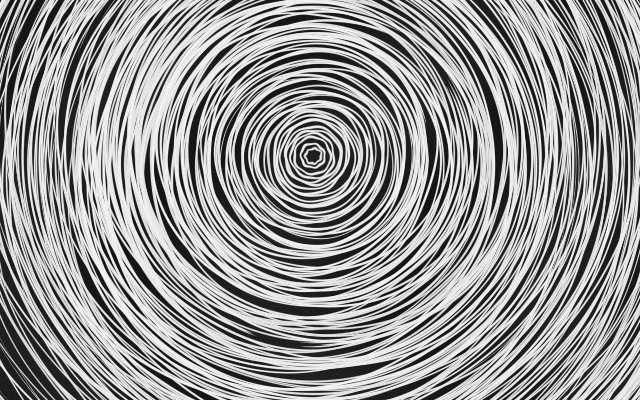
Reproduce this pattern procedurally as a Shadertoy shader.

```glsl
const vec2 CENTER = vec2(0.783, 0.610);   // in canvas heights
const int RING_COUNT = 225;
const float MAX_RADIUS = 1.12;
const float RADIUS_POWER = 0.75;          // below 1 spreads the inner rings
const float INNER_WIDTH = 0.0064;
const float OUTER_WIDTH = 0.0042;
const float WOBBLE = 0.045;               // relative to ring radius
const float BASE_DENSITY = 0.98;
const vec3 GROUND = vec3(0.105);
const vec3 INK_DIM = vec3(0.84);
const vec3 INK_BRIGHT = vec3(0.95);
const float GRAIN = 0.035;
const float GRAIN_CELLS = 480.0;

// Density patches: radius, angle, radial width, strength
const int PATCH_COUNT = 12;
const vec4 PATCHES[PATCH_COUNT] = vec4[](
    vec4(0.300,  0.10, 0.020, -0.60),
    vec4(0.290,  3.10, 0.015, -0.50),
    vec4(0.345, -1.50, 0.013, -0.70),
    vec4(0.475, -1.77, 0.016, -0.70),
    vec4(0.630, -0.51, 0.030, -0.60),
    vec4(0.377,  0.82, 0.020, -0.50),
    vec4(0.620,  2.91, 0.030, -0.35),
    vec4(0.900, -2.56, 0.100, -0.75),
    vec4(0.820,  2.85, 0.070, -0.55),
    vec4(0.720,  0.28, 0.050, -0.30),
    vec4(0.410,  2.68, 0.080,  0.50),
    vec4(0.490, -2.83, 0.090,  0.50));

float hash(float n) {
    return fract(sin(n * 12.9898) * 43758.5453);
}

float hash2(vec2 p) {
    return fract(sin(dot(p, vec2(12.9898, 78.233))) * 43758.5453);
}

// How many strokes survive at a polar position
float strokeDensity(float radius, float angle) {
    float density = BASE_DENSITY;
    for (int i = 0; i < PATCH_COUNT; i++) {
        vec4 spot = PATCHES[i];
        float across = (radius - spot.x) / spot.z;
        float arcWidth = 0.35 + 2.0 * spot.z;
        float along = 2.0 * (1.0 - cos(angle - spot.y)) / (arcWidth * arcWidth);
        density += spot.w * exp(-across * across - along);
    }
    return density;
}

// Hand-drawn ring: a circle bent by a few random harmonics
float ringRadius(float base, float angle, float seed) {
    float phase = 6.2832 * hash(seed + 0.17);
    float bend = (hash(seed + 0.31) + 0.3) * cos(angle - phase);
    bend += (hash(seed + 0.47) + 0.2) * cos(2.0 * angle + phase * 3.0);
    bend += 0.40 * cos(3.0 * angle + phase * 5.0);
    bend += 0.14 * cos(5.0 * angle + phase * 7.0);
    float tremor = 0.0012 * cos(7.0 * angle + phase * 11.0);
    return base * (1.0 + WOBBLE * bend) + tremor;
}

void mainImage(out vec4 fragColor, in vec2 fragCoord) {
    vec2 uv = fragCoord / iResolution.y;
    vec2 p = uv - CENTER;
    float pixel = 1.0 / iResolution.y;
    float radius = length(p);
    float angle = atan(p.y, p.x + 1e-6);
    float density = strokeDensity(radius, angle);

    float width = mix(INNER_WIDTH, OUTER_WIDTH, clamp(radius, 0.0, 1.0));
    width *= max(1.0, density);

    // Ground with a faint uneven wash
    float grain = hash2(floor(uv * GRAIN_CELLS)) - 0.5;
    float wash = 0.02 * sin(uv.x * 9.0 + 2.0 * sin(uv.y * 5.0));
    vec3 color = GROUND + wash;

    // Overlapping strokes
    for (int i = 1; i <= RING_COUNT; i++) {
        float seed = float(i);
        float base = MAX_RADIUS * pow(seed / float(RING_COUNT), RADIUS_POWER);
        if (abs(radius - base) > 0.15 * base + 0.02) continue;

        float jitter = 0.006 * (hash(seed + 0.71) - 0.5);
        float ring = ringRadius(base + jitter, angle, seed);
        float keep = smoothstep(0.0, 0.22, density + 0.1 - hash(seed + 0.83));
        float pressure = 0.9 + 0.2 * sin(angle * 4.0 + seed * 2.4);
        float halfWidth = 0.5 * width * keep * pressure;
        float gap = abs(radius - ring) - halfWidth;
        float cover = smoothstep(0.75 * pixel, -0.75 * pixel, gap);
        cover *= smoothstep(0.0, 0.15, keep);
        vec3 ink = mix(INK_DIM, INK_BRIGHT, sqrt(hash(seed + 0.59)));
        color = mix(color, max(color, ink), cover);
    }

    fragColor = vec4(color + GRAIN * grain, 1.0);
}
```
